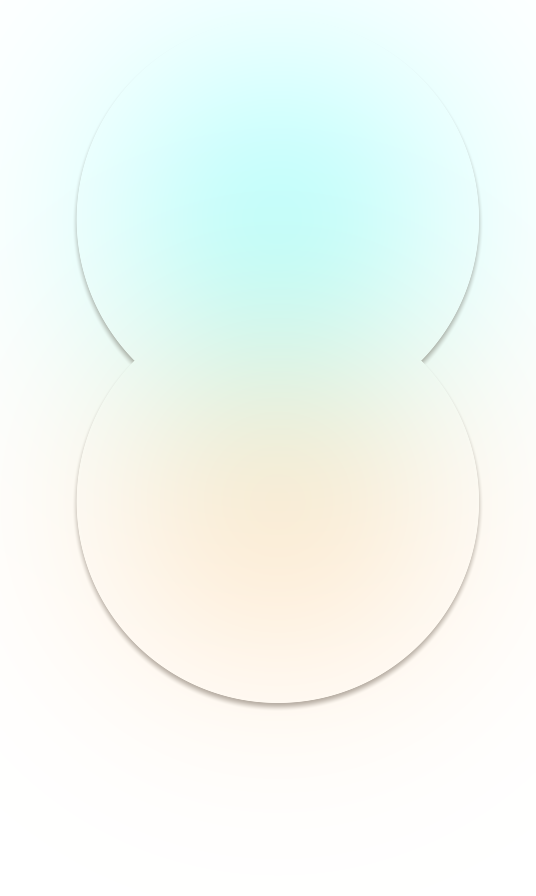
Write a Shadertoy shader that draws this background.

```glsl
// Lengths are fractions of the canvas height, measured from its centre.
const vec2  UPPER_CENTER  = vec2(0.011, 0.255);
const vec2  LOWER_CENTER  = vec2(0.011, -0.060);
const float DISC_RADIUS   = 0.2246;
const float GLOW_WIDTH    = 0.156;
const vec3  CYAN_TINT     = vec3(0.775, 1.0, 0.995);
const vec3  PEACH_TINT    = vec3(1.0, 0.930, 0.845);
const vec2  SHADOW_OFFSET = vec2(0.0, -0.0046);
const float SHADOW_BLUR   = 0.0052;
const vec3  SHADOW_TINT   = vec3(0.72, 0.70, 0.68);

float discDistance(vec2 p, vec2 center) {
    return length(p - center) - DISC_RADIUS;
}

// Gaussian wash that multiplies the paper beneath it
vec3 glow(vec2 p, vec2 center, vec3 tint) {
    vec2 q = (p - center) / GLOW_WIDTH;
    return mix(vec3(1.0), tint, exp(-0.5 * dot(q, q)));
}

float dropShadow(vec2 p, vec2 center) {
    float d = discDistance(p, center + SHADOW_OFFSET);
    return 1.0 - smoothstep(-SHADOW_BLUR, SHADOW_BLUR, d);
}

void mainImage(out vec4 fragColor, in vec2 fragCoord) {
    vec2 p = (fragCoord - 0.5 * iResolution.xy) / iResolution.y;
    float pixel = 1.0 / iResolution.y;

    // Overlapping colour washes on white
    vec3 color = glow(p, UPPER_CENTER, CYAN_TINT)
               * glow(p, LOWER_CENTER, PEACH_TINT);

    // Shadows show only outside the joined discs
    float unionDistance = min(discDistance(p, UPPER_CENTER),
                              discDistance(p, LOWER_CENTER));
    float outside = smoothstep(-0.5 * pixel, 0.5 * pixel, unionDistance);
    float shadow = max(dropShadow(p, UPPER_CENTER),
                       dropShadow(p, LOWER_CENTER));
    color *= mix(vec3(1.0), SHADOW_TINT, shadow * outside);

    fragColor = vec4(color, 1.0);
}
```
